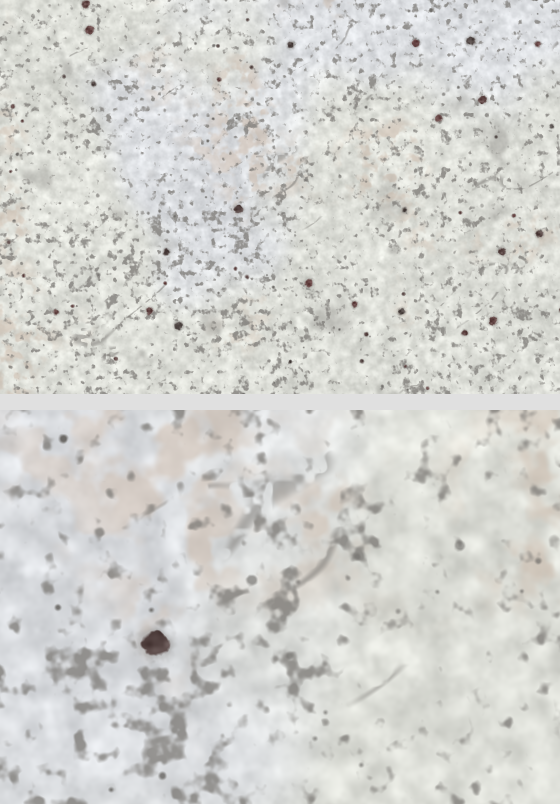
Top: the whole. Bottom: its middle third, enlarged.
This texture is drawn by a Shadertoy shader. Its source:

```glsl
const vec3 WARM_WHITE = vec3(0.872, 0.878, 0.852);
const vec3 COOL_WHITE = vec3(0.868, 0.878, 0.892);
const vec3 SPECK_GREY = vec3(0.50, 0.49, 0.475);
const vec3 STAIN_TAN = vec3(0.80, 0.73, 0.67);
const vec3 GARNET_DARK = vec3(0.25, 0.22, 0.21);
const vec3 GARNET_RED = vec3(0.40, 0.22, 0.22);

const float GRAIN_SCALE = 58.0;      // crystals per canvas height
const float GRAIN_CONTRAST = 0.21;
const float SPECK_SCALE = 72.0;
const float SPECK_STRENGTH = 0.80;
const float STREAK_ANGLE = 0.62;     // direction of the flow, in radians
const float GARNET_CELL = 0.055;
const float GARNET_CHANCE = 0.10;
const float GARNET_MIN = 0.0035;
const float GARNET_MAX = 0.0115;
const float FLECK_CELL = 0.022;
const float FLECK_CHANCE = 0.055;

float hash(vec2 p) {
    return fract(sin(dot(p, vec2(127.1, 311.7))) * 43758.5453);
}

float noise(vec2 p) {
    vec2 i = floor(p), f = fract(p);
    f = f * f * (3.0 - 2.0 * f);
    return mix(mix(hash(i), hash(i + vec2(1, 0)), f.x),
               mix(hash(i + vec2(0, 1)), hash(i + vec2(1, 1)), f.x), f.y);
}

float fbm(vec2 p) {
    const mat2 turn = mat2(0.8, 0.6, -0.6, 0.8);
    float sum = 0.0, weight = 0.57;
    for (int i = 0; i < 3; i++) {
        sum += weight * noise(p);
        p = turn * p * 1.9 + 17.3;
        weight *= 0.5;
    }
    return sum;
}

// Scattered rounded minerals: x = body, y = soft halo, z = tint
vec3 minerals(vec2 p, float cell, float chance, float rMin, float rMax, float seed) {
    vec3 result = vec3(0.0);
    float edge = 0.6 / iResolution.y + 0.0012;
    vec2 home = floor(p / cell);
    float wobble = (fbm(p * 130.0 + seed) - 0.5) * 0.8;
    for (int y = -1; y <= 1; y++)
    for (int x = -1; x <= 1; x++) {
        vec2 id = home + vec2(x, y);
        vec2 key = id + seed;
        if (hash(key) > chance) continue;
        vec2 jitter = vec2(hash(key + 3.7), hash(key + 8.1));
        float size = hash(key + 5.3);
        float radius = mix(rMin, rMax, size * size);
        float d = length(p - (id + jitter) * cell) - radius * (1.0 + wobble);
        float body = 1.0 - smoothstep(-edge, edge, d);
        if (body > result.x) result.z = hash(key + 11.9);
        result.x = max(result.x, body);
        result.y = max(result.y, 1.0 - smoothstep(0.0, radius * 0.9, d));
    }
    return result;
}

void mainImage(out vec4 fragColor, in vec2 fragCoord) {
    vec2 p = fragCoord / iResolution.y;
    float c = cos(STREAK_ANGLE), s = sin(STREAK_ANGLE);
    vec2 flow = vec2(c * p.x + s * p.y, c * p.y - s * p.x);

    // Milky ground with cool and warm regions
    float region = fbm(p * 2.1 + 4.0);
    vec3 col = mix(WARM_WHITE, COOL_WHITE, smoothstep(0.46, 0.66, region));
    col += (fbm(p * GRAIN_SCALE) - 0.5) * GRAIN_CONTRAST;
    col += (fbm(flow * vec2(5.0, 11.0) + 31.0) - 0.5) * 0.06;

    // Tan and pink stains in a few patches
    float stain = smoothstep(0.58, 0.78, fbm(p * 5.0 + 52.0));
    stain *= smoothstep(0.42, 0.68, fbm(p * 42.0 + 9.0));
    col = mix(col, STAIN_TAN, stain * 0.55);

    // Grey specks, gathered along the flow
    float density = fbm(flow * vec2(5.0, 10.0) + 70.0);
    float gather = (density - 0.5) * 0.30;
    float speck = smoothstep(0.59, 0.83, fbm(p * SPECK_SCALE + 23.0) + gather);
    col = mix(col, SPECK_GREY, speck * SPECK_STRENGTH);

    // Blurred smudges below the surface
    float smudge = smoothstep(0.70, 0.88, fbm(p * 11.0 + 88.0));
    col = mix(col, SPECK_GREY, smudge * 0.35);

    // Thin broken veins
    float ridge = abs(fbm(flow * vec2(2.5, 7.0) + 12.0) - 0.5);
    float vein = 1.0 - smoothstep(0.0, 0.016, ridge);
    vein *= smoothstep(0.52, 0.68, fbm(flow * vec2(9.0, 5.0) + 40.0));
    vein *= smoothstep(0.35, 0.6, noise(p * 110.0));
    col = mix(col, SPECK_GREY, vein * 0.55);

    // Small dark flecks and larger garnets, both in loose clusters
    float cluster = smoothstep(0.42, 0.72, fbm(floor(p / GARNET_CELL) * 0.22 + 61.0));
    vec3 fleck = minerals(p, FLECK_CELL, FLECK_CHANCE, 0.0015, 0.0045, 19.0);
    col = mix(col, SPECK_GREY * 0.85, fleck.x * mix(0.45, 1.0, cluster));
    vec3 garnet = minerals(p, GARNET_CELL, GARNET_CHANCE, GARNET_MIN, GARNET_MAX, 47.0);
    vec3 garnetColor = mix(GARNET_DARK, GARNET_RED, garnet.z * 0.8);
    garnetColor += (noise(p * 190.0) - 0.4) * 0.22;
    col = mix(col, SPECK_GREY, garnet.y * 0.35);
    col = mix(col, garnetColor, garnet.x * 0.92);

    fragColor = vec4(clamp(col, 0.0, 1.0), 1.0);
}
```
